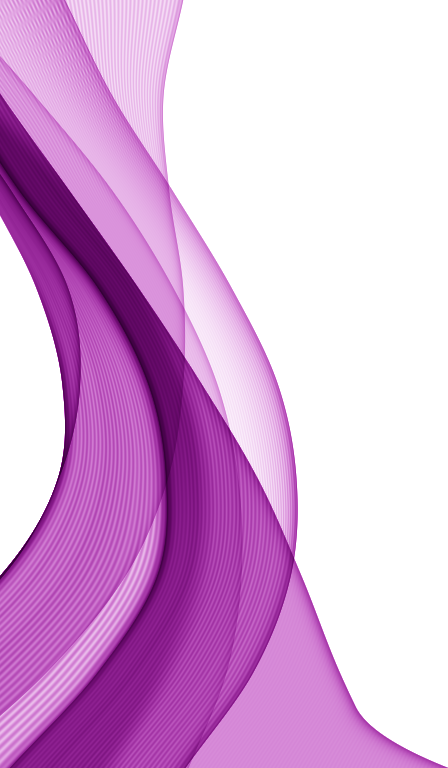
Give the GLSL for this background, as a WebGL 2 fragment shader.

```glsl
#version 300 es
precision highp float;
uniform vec2 u_resolution;
out vec4 outColor;

#define ABSORB vec3(0.27, 0.95, 0.26)
#define FAN_DENSITY 0.26
#define VEIL_DENSITY 0.62
#define FOLD_DENSITY 1.15
#define STRAND_CONTRAST 0.42
#define RIM_WIDTH 0.007
#define TAU 6.2831853

// Smooth curve x(y) through nine evenly spaced knots, in percent of width
float curve(float y, float k[9]) {
  float s = clamp(y, 0.0, 0.9999) * 8.0;
  int i = int(s);
  float t = s - float(i);
  float b = k[i], c = k[i + 1];
  float a = i > 0 ? k[i - 1] : 2.0 * b - c;
  float d = i < 7 ? k[i + 2] : 2.0 * c - b;
  float cubic = 2.0 * a - 5.0 * b + 4.0 * c - d + t * (3.0 * (b - c) + d - a);
  return 0.01 * (b + 0.5 * t * (c - a + t * cubic));
}

// Distance to an edge in canvas widths, negative on its left
float edgeDistance(float offset) {
  float slope = length(vec2(dFdx(offset), dFdy(offset)));
  return offset / max(slope * u_resolution.x, 0.0001);
}

float leftOf(float dist) {
  return clamp(0.5 - dist * u_resolution.x, 0.0, 1.0);
}

float rim(float dist, float width) {
  return exp(-abs(dist) / width);
}

float hash(float n) {
  return fract(sin(n * 91.345) * 4375.85);
}

float noise(float x) {
  float i = floor(x), f = fract(x);
  return mix(hash(i), hash(i + 1.0), f * f * (3.0 - 2.0 * f));
}

// Fine threads that fade out when too dense to resolve
float strands(float t, float count) {
  float phase = t * count;
  float visible = 1.0 - smoothstep(0.3, 0.8, fwidth(phase));
  return 1.0 + STRAND_CONTRAST * visible * cos(TAU * phase);
}

// Broad uneven streaks along a ribbon
float streaks(float t) {
  return 0.7 + 0.4 * noise(t * 9.0) + 0.2 * noise(t * 37.0 + 5.0);
}

void main() {
  vec2 uv = gl_FragCoord.xy / u_resolution;
  float x = uv.x, y = 1.0 - uv.y;

  // Ribbon edges
  float fan = curve(y, float[9](40.9, 36.5, 37.8, 40.9, 40.9, 37.4, 28.0, 10.5, -13.4));
  float outer = curve(y, float[9](14.5, 25.1, 38.7, 51.7, 62.0, 66.2, 64.9, 56.6, 41.4));
  float sweep = curve(y, float[9](-13.4, 0.4, 15.7, 30.9, 45.0, 57.7, 67.3, 75.8, 86.1));
  float hollow = curve(y, float[9](-24.6, -13.4, -2.7, 8.1, 13.9, 12.8, 0.0, -24.6, -58.0));
  float inner = curve(y, float[9](-24.6, -12.3, 2.7, 15.2, 17.9, 13.0, 0.7, -23.5, -56.0));
  float crease = curve(y, float[9](-20.1, -8.9, 4.5, 21.9, 33.1, 37.1, 35.1, 21.9, 2.2));
  float mid = curve(y, float[9](-11.2, 7.8, 25.3, 38.7, 48.5, 53.2, 53.9, 50.6, 42.1));
  float fold = curve(y, float[9](-20.0, -4.0, 15.7, 30.9, 40.9, 45.9, 44.7, 36.9, 24.6));
  float flare = clamp((y - 0.92) / 0.08, 0.0, 1.0);
  sweep += 0.14 * flare * flare;

  float dFan = edgeDistance(x - fan), dOuter = edgeDistance(x - outer);
  float dSweep = edgeDistance(x - sweep), dHollow = edgeDistance(x - hollow);
  float dInner = edgeDistance(x - inner), dCrease = edgeDistance(x - crease);
  float dMid = edgeDistance(x - mid);
  float inFan = leftOf(dFan), inOuter = leftOf(dOuter), inSweep = leftOf(dSweep);
  float inMid = leftOf(dMid), inCrease = leftOf(dCrease);
  float inFold = smoothstep(0.035, -0.035, x - fold);
  float body = 1.0 - leftOf(dHollow);

  // Positions across each ribbon
  float fanT = (x - sweep) / max(fan - sweep, 0.03);
  float outerT = (x - mid) / max(outer - mid, 0.03);
  float frontT = (x - crease) / max(outer - crease, 0.05);
  float backT = (x - hollow) / max(crease - hollow, 0.05);

  // Pale gauze above the sweep
  float gauze = inFan * FAN_DENSITY * strands(fanT, 60.0);
  float glow = clamp(outerT, 0.0, 1.0);
  gauze += inOuter * (0.1 + 0.42 * glow * glow) * strands(outerT, 24.0);
  gauze += inMid * 0.22 * strands(fanT + 0.02 * sin(y * 30.0), 38.0);

  // Dense front folds between crease and sweep
  float front = VEIL_DENSITY * (0.96 + 0.1 * strands(frontT, 45.0));
  front += inOuter * 0.62 * streaks(frontT) * strands(frontT, 34.0);
  front += inFold * FOLD_DENSITY * streaks(frontT + 0.3) * mix(1.45, 0.8, smoothstep(0.4, 0.75, y));
  front += inMid * 0.18;

  // Translucent back ribbon between hollow and crease
  float back = VEIL_DENSITY * streaks(backT) * strands(backT, 26.0);
  back += 0.5 * leftOf(dInner) + 0.5 * smoothstep(0.5, 0.25, y);
  float overlap = inFan * 0.42 * strands(fanT * 0.5 + backT, 24.0);

  float density = (1.0 - inSweep) * gauze;
  density += inSweep * body * (mix(front, back, inCrease) + overlap);

  // Dark rims
  density += 0.5 * inFan * rim(dFan, RIM_WIDTH);
  density += (0.4 + smoothstep(0.3, 0.7, y)) * inOuter * rim(dOuter, RIM_WIDTH * 1.3);
  density += 1.1 * inSweep * rim(dSweep, RIM_WIDTH * 1.5);
  density += 0.45 * inMid * rim(dMid, RIM_WIDTH);
  density += 3.5 * body * smoothstep(0.28, 0.55, y) * rim(dHollow, RIM_WIDTH * 1.3);
  density += 2.0 * body * leftOf(dInner) * rim(dInner, RIM_WIDTH);
  density += 3.2 * body * mix(1.0, 0.5, smoothstep(0.7, 0.95, y)) * rim(dCrease, RIM_WIDTH * 1.3);

  outColor = vec4(exp(-density * ABSORB), 1.0);
}
```
